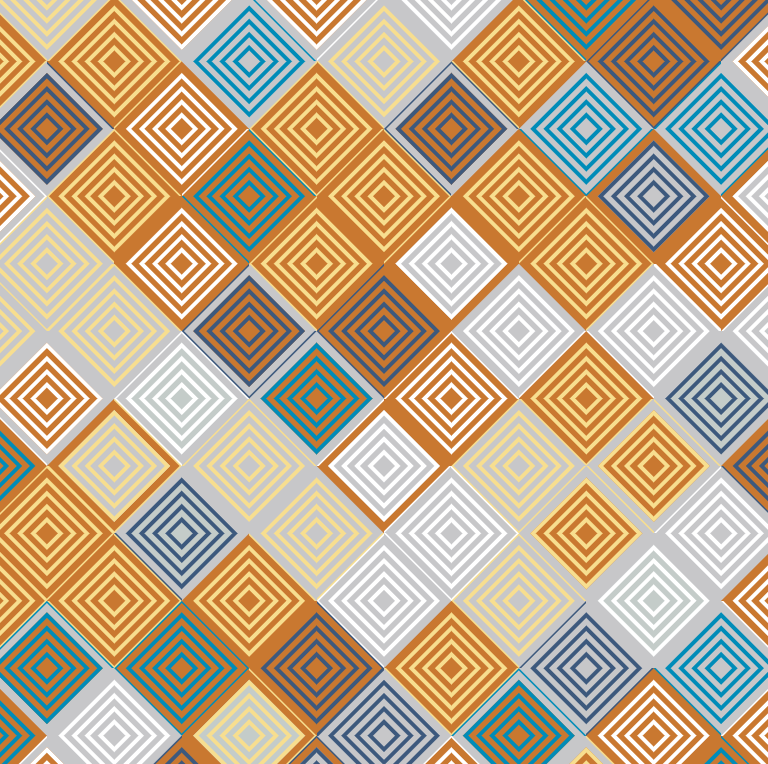
Give the GLSL for this pattern, as a Shadertoy shader.

```glsl
const float PITCH = 0.1765;        // diamond diagonal, in canvas heights
const float CENTER_Y = 0.5666;     // height of the reference diamond
const float RING_OUTER = 0.83;     // radii as a share of the half diagonal
const float RING_STEP = 0.195;
const float RING_WIDTH = 0.082;
const int RING_COUNT = 4;
const float EDGE_LINE = 0.032;
const float ORANGE_FILL = 0.45;    // chances per diamond
const float CONTRAST_FRAME = 0.38;
const float LINED_SIDE = 0.45;
const uint SEED = 29u;

const vec3 GRAY   = vec3(0.78, 0.78, 0.79);
const vec3 COOL   = vec3(0.77, 0.80, 0.79);
const vec3 ORANGE = vec3(0.79, 0.47, 0.19);
const vec3 WHITE  = vec3(1.00, 1.00, 1.00);
const vec3 CREAM  = vec3(0.97, 0.87, 0.56);
const vec3 CYAN   = vec3(0.00, 0.55, 0.72);
const vec3 NAVY   = vec3(0.24, 0.35, 0.49);

// Integer hash of a cell and a channel, in 0..1
float hash(ivec2 cell, int channel) {
    uint h = uint(cell.x + 512) * 1597334677u
           ^ uint(cell.y + 512) * 3812015801u
           ^ (uint(channel) + SEED) * 2654435769u;
    h = (h ^ (h >> 16)) * 2146121005u;
    h = (h ^ (h >> 15)) * 2221713035u;
    h ^= h >> 16;
    return float(h >> 8) / 16777216.0;
}

vec3 ringColor(float pick) {
    if (pick < 0.29) return WHITE;
    if (pick < 0.54) return CREAM;
    if (pick < 0.77) return CYAN;
    return NAVY;
}

// Smoothed coverage of the region beyond an edge
float beyond(float d, float edge, float px) {
    return clamp((d - edge) / px + 0.5, 0.0, 1.0);
}

float squareRadius(vec2 local) {
    return 2.0 * max(abs(local.x), abs(local.y));
}

int sideIndex(vec2 local) {
    return abs(local.x) > abs(local.y) ? (local.x > 0.0 ? 0 : 1)
                                       : (local.y > 0.0 ? 2 : 3);
}

vec3 diamond(ivec2 cell, vec2 local, float px) {
    float d = squareRadius(local);
    vec3 ring = ringColor(hash(cell, 0));
    vec3 pale = hash(cell, 1) < 0.25 ? COOL : GRAY;
    bool warm = hash(cell, 2) < ORANGE_FILL;
    bool contrast = hash(cell, 3) < CONTRAST_FRAME;
    vec3 fill = warm ? ORANGE : pale;
    vec3 frame = warm != contrast ? ORANGE : GRAY;

    // Concentric rings inside the frame
    vec3 color = mix(fill, frame, beyond(d, RING_OUTER, px));
    for (int i = 0; i < RING_COUNT; i++) {
        float outer = RING_OUTER - RING_STEP * float(i);
        float band = beyond(d, outer - RING_WIDTH, px) - beyond(d, outer, px);
        color = mix(color, ring, band);
    }

    // Hairline along some of the sides
    float lined = step(hash(cell, 4 + sideIndex(local)), LINED_SIDE);
    return mix(color, ring, lined * beyond(d, 1.0 - EDGE_LINE, px));
}

void mainImage(out vec4 fragColor, in vec2 fragCoord) {
    vec2 p = fragCoord / iResolution.y;
    p -= vec2(0.5 * iResolution.x / iResolution.y, CENTER_Y);

    // Lattice turned by 45 degrees
    vec2 q = vec2(p.x + p.y, p.y - p.x) / PITCH;
    vec2 cell = floor(q + 0.5);
    vec2 local = q - cell;
    float px = 2.0 * sqrt(2.0) / (PITCH * iResolution.y);
    vec3 color = diamond(ivec2(cell), local, px);

    // Blend with the diamond across the nearest side
    vec2 toward = abs(local.x) > abs(local.y) ? vec2(sign(local.x), 0.0)
                                            : vec2(0.0, sign(local.y));
    vec3 neighbor = diamond(ivec2(cell + toward), local - toward, px);
    color = mix(color, neighbor, beyond(squareRadius(local), 1.0, px));

    fragColor = vec4(color, 1.0);
}
```
